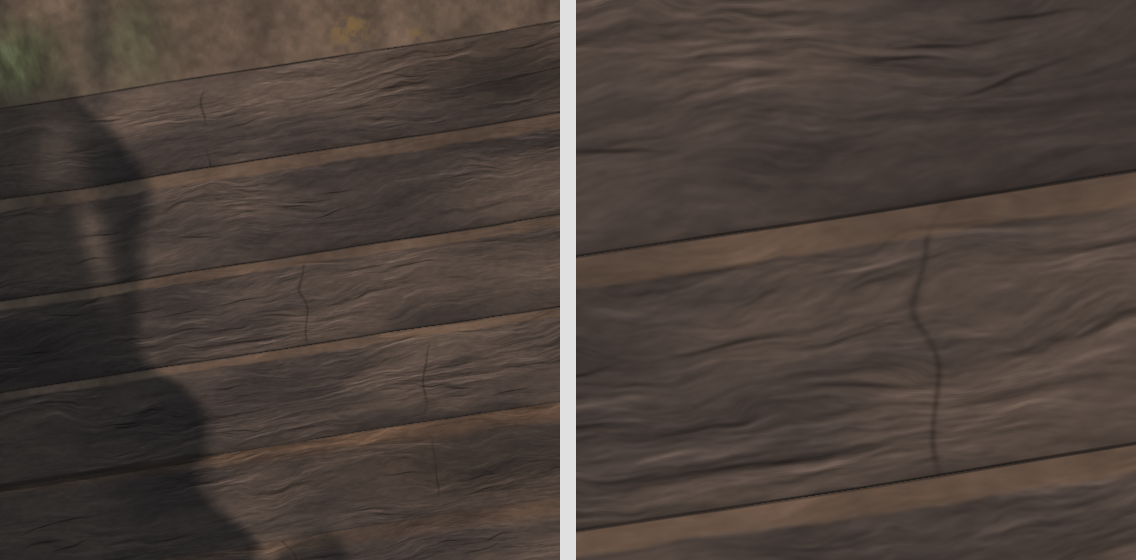
Left, the full canvas; right, a detail of the centre.
Give the GLSL for this texture, as a WebGL 2 fragment shader.

```glsl
#version 300 es
precision highp float;
// Weathered wooden planks, tilted, with pale earth showing in the gaps between them.
// Planks are repeated rows of a sheared axis; stretched noise gives the grain,
// and a soft-edged cast shadow covers the left side.
uniform vec2 u_resolution;
out vec4 fragColor;

float hash(vec2 p) {
    vec3 q = fract(vec3(p.xyx) * 0.1031);
    q += dot(q, q.yzx + 33.33);
    return fract((q.x + q.y) * q.z);
}

float noise(vec2 p) {
    vec2 i = floor(p), f = fract(p);
    f = f * f * (3.0 - 2.0 * f);
    return mix(mix(hash(i), hash(i + vec2(1, 0)), f.x),
               mix(hash(i + vec2(0, 1)), hash(i + vec2(1, 1)), f.x), f.y);
}

float fbm(vec2 p) {
    float sum = 0.0, amp = 0.5;
    for (int i = 0; i < 5; i++) {
        sum += amp * noise(p);
        p = mat2(1.9, 0.3, -0.3, 1.9) * p + 7.3;
        amp *= 0.5;
    }
    return sum;
}

float spot(vec2 p, vec2 center, vec2 size) {
    vec2 q = (p - center) / size;
    return exp(-dot(q, q));
}

// Grain height: fine fibres, gently bent by a warp that differs per plank
float grain(vec2 p, float row) {
    float warp = fbm(p * vec2(5, 12) + row * 13.0) - 0.5;
    return fbm(vec2(p.x * 11.0, p.y * 75.0 + warp * 6.0) + row * 31.0);
}

// Cast shadow; p.y runs downwards
float shadowMask(vec2 p) {
    float ragged = 0.05 * (fbm(p * 14.0) - 0.5);
    float edge = 0.15 + 0.105 * smoothstep(0.17, 0.31, p.y)
        + 0.115 * smoothstep(0.62, 0.75, p.y) + 0.08 * smoothstep(0.88, 0.98, p.y);
    float body = 1.0 - smoothstep(-0.024, 0.024, p.x - edge + ragged);
    body *= smoothstep(0.1, 0.2, p.y);
    // Light leaking through the upper part
    vec2 leak = vec2(p.x - 0.25 * (p.y - 0.42), p.y);
    body *= 1.0 - 0.85 * spot(leak, vec2(0.167, 0.43), vec2(0.026, 0.11));
    body *= 1.0 - 0.5 * spot(p, vec2(0.1, 0.27), vec2(0.04, 0.08));
    float stem = spot(p, vec2(0.167 + ragged, 0.06), vec2(0.026, 0.14));
    float lump = 1.0 - smoothstep(0.04, 0.08, length(p - vec2(0.565, 1.01)) + ragged);
    return max(body, max(0.75 * stem, 0.7 * lump));
}

vec3 groundColor(vec2 p) {
    float soil = fbm(p * 11.0), grit = fbm(p * 70.0);
    vec3 color = mix(vec3(0.26, 0.22, 0.19), vec3(0.5, 0.41, 0.35), soil);
    color *= 0.85 + 0.3 * grit;
    float blades = fbm(vec2(p.x * 28.0 + p.y * 20.0, p.y * 28.0 - p.x * 50.0));
    float grass = spot(p, vec2(0.02, 0.11), vec2(0.08, 0.07))
        + 0.5 * spot(p, vec2(0.24, 0.07), vec2(0.07, 0.1));
    color = mix(color, vec3(0.25, 0.29, 0.2) * (0.25 + 1.5 * blades), 0.75 * min(grass, 1.0));
    float leaves = spot(p, vec2(0.62, 0.05), vec2(0.035, 0.03))
        + 0.6 * spot(p, vec2(0.745, 0.06), vec2(0.018, 0.012));
    return mix(color, vec3(0.5, 0.39, 0.23), 0.8 * leaves * smoothstep(0.3, 0.6, grit));
}

vec3 plankColor(vec2 p, float row) {
    float fibre = grain(p, row);
    float relief = fibre - grain(p + vec2(0.001, 0.0025), row);
    float stain = smoothstep(0.22, 0.75, fbm(p * vec2(3.5, 9) + row * 5.7));
    float rough = smoothstep(0.35, 0.65, fbm(p * vec2(7, 16) + row * 3.1));
    vec3 color = mix(vec3(0.205, 0.18, 0.172), vec3(0.405, 0.338, 0.295), 0.6 * stain + 0.4 * fibre);
    color *= 0.96 + 0.08 * hash(vec2(row, 3)) + (0.45 + 0.9 * rough) * relief;
    color *= 0.91 + 0.18 * fbm(p * vec2(90, 170));
    // Short splits: bent dark marks placed at random along each plank
    for (int i = 0; i < 8; i++) {
        vec2 seed = vec2(float(i) + 1.0, row * 7.0 + 2.0);
        vec2 at = vec2(hash(seed), 0.195 + 0.1695 * (row + 0.2 + 0.65 * hash(seed + 19.0)));
        vec2 q = p - at;
        q.y += 0.012 * (noise(p * 30.0) - 0.5) + 0.3 * q.x * (hash(seed + 5.0) - 0.5);
        color *= 1.0 - 0.35 * spot(q, vec2(0), vec2(0.028, 0.0016));
    }
    // One faint broken crack across the plank
    float crack = p.x - 0.3 - 0.5 * hash(vec2(row, 8)) + 0.03 * (noise(p * 25.0) - 0.5);
    return color * (1.0 - 0.22 * exp(-crack * crack / 6e-6) * rough);
}

void main() {
    vec2 uv = gl_FragCoord.xy / u_resolution;
    vec2 p = vec2(uv.x, 1.0 - uv.y);
    float aa = 1.0 / u_resolution.y;
    // Sheared plank coordinates: x along the board, y across it
    vec2 board = vec2(p.x, p.y + 0.156 * p.x + 0.005 * (noise(vec2(p.x * 6.0, p.y * 3.0)) - 0.5));
    board.y += 0.006 * (spot(board, vec2(0.5, 0.36), vec2(9, 0.06)) - spot(board, vec2(0.5, 0.54), vec2(9, 0.06)));
    float row = floor((board.y - 0.195) / 0.1695);
    float depth = board.y - 0.195 - row * 0.1695;
    float shadow = shadowMask(p);

    vec3 ground = groundColor(p) * mix(vec3(1), vec3(0.62, 0.67, 0.7), shadow);
    vec3 wood = plankColor(board, max(row, 0.0));
    wood *= 1.0 - 0.3 * spot(p, vec2(0.93, 0.12), vec2(0.25, 0.08));
    wood *= 1.0 - 0.27 * spot(p, vec2(0.85, 0.84), vec2(0.3, 0.07));
    wood *= 1.0 + 0.1 * spot(p, vec2(0.42, 0.45), vec2(0.3, 0.35));
    wood *= mix(vec3(1), vec3(0.51, 0.56, 0.61), shadow);

    // Pale strips below each board, the last ones being warm worn edges
    float worn = step(3.5, row);
    float width = mix(0.026 - 0.004 * row + 0.004 * p.x, 0.012 + 0.022 * p.x, worn);
    width += 0.007 * (fbm(vec2(p.x * 22.0, row * 4.0)) - 0.5);
    float soft = mix(0.0015, 0.009, worn) + aa;
    float strip = step(0.5, row) * (1.0 - smoothstep(width - soft, width + soft, depth));
    vec3 warm = wood * vec3(1.24, 1.14, 1.03);
    vec3 stripColor = mix(mix(ground, warm, 0.5 * (1.0 - shadow)), warm, worn);
    vec3 color = mix(wood, stripColor, strip * (1.0 - 0.4 * step(4.5, row)));
    color = mix(color, ground, step(row, -0.5));

    // Thin uneven seam, thickened where the shadow falls into the lowest gap
    float seam = min(depth, 0.1695 - depth);
    float seamWidth = 0.0009 + 0.006 * shadow * step(3.0, row) * step(abs(board.y - 0.873), 0.03);
    float line = 1.0 - smoothstep(seamWidth - aa, seamWidth + 1.5 * aa, seam);
    line *= (0.4 + 0.6 * noise(vec2(p.x * 17.0, row * 3.0))) * (1.0 - 0.7 * step(0.95, board.y) - 0.5 * step(0.8, board.y) * step(board.y, 0.95) * (1.0 - shadow));
    color *= 1.0 - 0.2 * exp(-(0.1695 - depth) / 0.006) * step(-0.5, row) * step(row, 3.5);
    color = mix(color, vec3(0.1, 0.09, 0.085), 0.85 * line * step(-1.5, row) * step(0.1, board.y));
    fragColor = vec4(color, 1);
}
```
